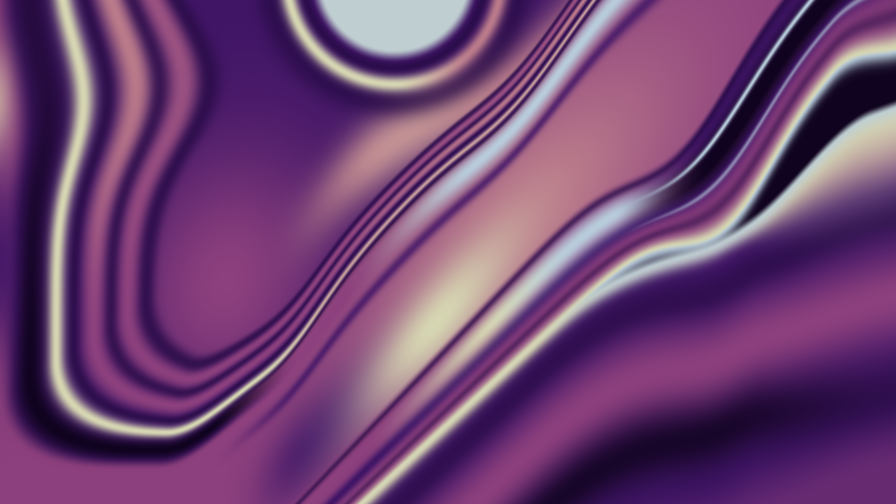
A WebGL 1 fragment shader for this background:

```glsl
precision highp float;
uniform vec2 u_resolution;

const vec3 INK = vec3(0.06, 0.01, 0.12);
const vec3 DUSK = vec3(0.15, 0.04, 0.27);
const vec3 VIOLET = vec3(0.25, 0.08, 0.40);
const vec3 MAUVE = vec3(0.55, 0.25, 0.49);
const vec3 ROSE = vec3(0.73, 0.48, 0.54);
const vec3 CREAM = vec3(0.84, 0.84, 0.70);
const vec3 ICE = vec3(0.72, 0.80, 0.86);

float band(float x, float center, float width) {
  float d = (x - center) / width;
  return exp(-d * d);
}

float smoothMax(float a, float b, float k) {
  float h = max(k - abs(a - b), 0.0) / k;
  return max(a, b) + h * h * k * 0.25;
}

float smoothMin(float a, float b, float k) {
  return -smoothMax(-a, -b, k);
}

float glow(vec2 p, vec2 center, vec2 size, float angle) {
  float c = cos(angle), s = sin(angle);
  vec2 d = p - center;
  d = vec2(c * d.x + s * d.y, c * d.y - s * d.x) / size;
  return exp(-dot(d, d));
}

// Heights of the flowing boundaries
float upperRidge(float x) {
  return 0.174 + 1.1 * (x - 0.42) - 0.05 * band(x, 1.03, 0.14) - 0.04 * band(x, 0.57, 0.1);
}

float middleRidge(float x) {
  return 0.181 + 1.04 * (x - 0.767) - 0.1 * band(x, 1.36, 0.14);
}

float lowerRidge(float x) {
  return 0.92 * (x - 0.72) - 0.12 * band(x, 1.45, 0.13) - 0.1 * smoothstep(1.66, 1.84, x);
}

float shoreline(float x) {
  float bank = 0.45 + 0.36 * (x - 1.21) + 0.135 * smoothstep(1.46, 1.74, x);
  return smoothMin(lowerRidge(x), bank, 0.05);
}

// Nested U: 0 on the inner rim, 1 on the bright line
float foldDepth(vec2 p, float ridge) {
  float inner = 0.30 + 0.13 * band(p.y, 0.84, 0.19);
  float bright = 0.112 + 0.055 * band(p.y, 0.80, 0.17);
  float left = (inner - p.x) / (inner - bright);
  float bottom = (0.265 - p.y) / 0.123;
  float right = 1.0 + (ridge - p.y) * mix(10.6, 15.0, smoothstep(0.5, 0.9, p.x));
  return smoothMax(smoothMax(left, bottom, 1.2), right, 0.7);
}

vec3 foldColor(vec2 p, float s, float ridge) {
  // Soft interior
  vec3 c = mix(VIOLET, MAUVE, glow(p, vec2(0.45, 0.44), vec2(0.2, 0.27), -0.3));
  float streak = band(p.y - ridge, 0.18 - 0.4 * (p.x - 0.7), 0.075);
  c = mix(c, ROSE, streak * smoothstep(0.52, 0.76, p.x));
  c = mix(c, CREAM, 0.25 * streak * band(p.x, 0.82, 0.15));
  // Stripes across the fold
  float top = smoothstep(0.3, 0.9, p.y);
  float diagonal = smoothstep(0.5, 0.7, p.x);
  vec3 stripes = mix(VIOLET, mix(MAUVE, ROSE, 0.3 * top), band(s, 0.24, 0.15));
  stripes = mix(stripes, mix(MAUVE, ROSE, top), band(s, 0.6, 0.14));
  stripes = mix(stripes, DUSK, 0.7 * band(s, 0.42, 0.07) + 0.8 * band(s, 0.82, 0.07));
  stripes = mix(stripes, MAUVE, smoothstep(1.38, 1.6, s));
  stripes = mix(stripes, INK, band(s, 1.28, 0.16) * (1.0 - 0.45 * top));
  stripes = mix(stripes, mix(CREAM, ROSE, 0.6 * diagonal), band(s, 1.0, 0.085));
  c = mix(c, stripes, smoothstep(-0.1, 0.15, s));
  return mix(c, DUSK, 0.75 * band(s, 0.05, 0.09));
}

vec3 bowlColor(vec3 c, vec2 p) {
  float r = length(p - vec2(0.786, 1.047));
  c = mix(c, DUSK, 0.7 * band(r, 0.25, 0.03));
  c = mix(c, VIOLET, 1.0 - smoothstep(0.20, 0.22, r));
  vec3 rim = mix(CREAM, ROSE, smoothstep(0.78, 0.95, p.x));
  c = mix(c, rim, band(r, 0.214, 0.016));
  c = mix(c, DUSK, 0.8 * band(r, 0.182, 0.012));
  return mix(c, mix(ICE, CREAM, 0.25), 1.0 - smoothstep(0.145, 0.172, r));
}

vec3 wideColor(vec2 p, float u) {
  vec3 c = mix(MAUVE, ROSE, glow(p, vec2(1.06, 0.58), vec2(0.42, 0.18), 0.85));
  c = mix(c, VIOLET, 0.9 * glow(p, vec2(0.62, 0.12), vec2(0.2, 0.065), 0.85));
  c = mix(c, CREAM, glow(p, vec2(0.87, 0.36), vec2(0.23, 0.065), 0.87));
  float high = smoothstep(0.68, 0.95, p.x);
  c = mix(c, mix(MAUVE, mix(CREAM, ICE, high), high), band(u, 0.13, 0.08));
  c = mix(c, VIOLET, 0.8 * band(u, 0.28, 0.04));
  return mix(c, DUSK, 0.85 * band(u, 0.02, 0.03));
}

vec3 ribbonColor(vec2 p, float t) {
  float high = smoothstep(1.22, 1.42, p.x);
  vec3 c = mix(MAUVE, VIOLET, band(t, 0.55, 0.12));
  c = mix(c, mix(CREAM, ICE, smoothstep(0.95, 1.15, p.x)),
          band(t, 0.28, 0.2) * (1.0 - high) * smoothstep(0.72, 1.0, p.x));
  vec3 shade = mix(VIOLET, INK, smoothstep(0.05, 0.35, t));
  c = mix(c, shade, high * (1.0 - smoothstep(0.42, 0.62, t)));
  c = mix(c, ICE, high * (band(t, 0.24, 0.03) + 0.6 * band(t, 0.6, 0.025)));
  c = mix(c, DUSK, 0.75 * band(t, 0.0, 0.07) + 0.5 * band(t, 0.8, 0.06));
  return mix(c, CREAM, band(t, 1.0, 0.09));
}

vec3 shoreColor(vec2 p, float shore) {
  float east = smoothstep(1.4, 1.8, p.x);
  float trough = smoothMin(lowerRidge(p.x) - 0.07, 0.4 + 0.2 * (p.x - 1.23), 0.12) + 0.06 * east;
  float v = p.y - trough;
  vec3 c = mix(VIOLET, MAUVE, band(v, -0.14 - 0.02 * east, 0.09));
  c = mix(c, MAUVE, smoothstep(0.04, 0.16, v) + 0.5 * smoothstep(-0.36, -0.5, v));
  c = mix(c, DUSK, 0.7 * band(v, 0.0, 0.04));
  c = mix(c, INK, 0.85 * band(v, -0.28 - 0.07 * east, 0.065) * (1.0 - 0.6 * east));
  float reach = 0.022 + 0.11 * smoothstep(1.45, 1.75, p.x);
  float depth = shore - p.y;
  c = mix(c, CREAM, band(depth, 0.0, reach));
  return mix(c, ICE, 0.8 * band(depth, 0.0, 0.025) * smoothstep(1.05, 1.25, p.x));
}

void main() {
  vec2 p = gl_FragCoord.xy / u_resolution.y;
  p.x *= 1.786 * u_resolution.y / u_resolution.x;
  float upper = upperRidge(p.x), middle = middleRidge(p.x);
  float lower = lowerRidge(p.x), shore = shoreline(p.x);

  // Left fold, edge light and bowl
  vec3 color = foldColor(p, foldDepth(p, upper), upper);
  color = mix(color, VIOLET, 0.9 * glow(p, vec2(0.0, 0.48), vec2(0.04, 0.18), 0.0));
  color = mix(color, mix(ROSE, CREAM, 0.6), 0.85 * glow(p, vec2(-0.01, 0.80), vec2(0.035, 0.1), 0.0));
  color = bowlColor(color, p);

  // Diagonal layers from top to bottom
  float u = (upper - p.y) / (upper - middle);
  float mask = smoothstep(0.006, 0.02, upper - p.y) * smoothstep(0.42, 0.6, p.x);
  color = mix(color, wideColor(p, u), mask);
  float t = (middle - p.y) / max(middle - lower, 0.05);
  color = mix(color, ribbonColor(p, t), smoothstep(-0.02, 0.005, middle - p.y));
  float below = lower - p.y;
  color = mix(color, mix(INK, ICE, band(below, 0.0, 0.022)), smoothstep(-0.004, 0.008, below));
  color = mix(color, shoreColor(p, shore), smoothstep(-0.012, 0.008, shore - p.y));
  gl_FragColor = vec4(color, 1.0);
}
```
